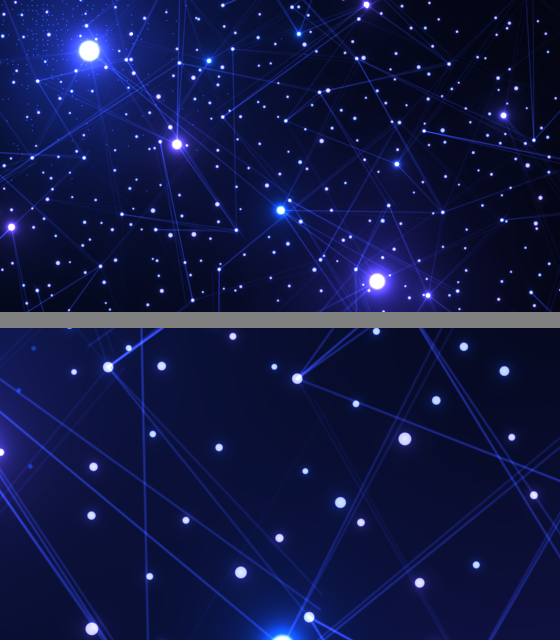
Top, the full canvas; bottom, a detail of the centre.
Reproduce this background procedurally as a WebGL 2 fragment shader.

```glsl
#version 300 es
precision highp float;
// A deep blue night sky: bright haloed stars, scattered small stars and dust,
// joined by a web of thin strands. Stars and web nodes come from jittered
// grids, strands are segment distances, and gradient noise varies the haze.

uniform vec2 u_resolution;
out vec4 fragColor;

// All lengths are in canvas heights.
const float NODE_CELL = 0.22;
const float STAR_CELL = 0.07;
const float DUST_CELL = 0.016;
const float STAR_SHARE = 0.72;
const float STAR_RADIUS = 0.0046;
const float LINE_WIDTH = 0.0018;
const float FAN_SPREAD = 0.05;
const float WEB_GAIN = 0.62;
const float RAY_GAIN = 0.5;

const vec3 SKY = vec3(0.008, 0.015, 0.055);
const vec3 BLUE_HAZE = vec3(0.06, 0.13, 0.42);
const vec3 VIOLET_HAZE = vec3(0.08, 0.07, 0.30);
const vec3 LINE_COLOR = vec3(0.20, 0.29, 1.0);
const vec3 AZURE = vec3(0.05, 0.32, 1.0);
const vec3 VIOLET = vec3(0.42, 0.29, 0.98);
const vec3 STAR_CORE = vec3(0.70, 0.70, 0.95);
const vec3 HOT_CORE = vec3(0.98, 0.95, 0.96);
const vec2 DUST_CENTER = vec2(0.13, 0.93);

// Bright stars: position, core radius, tint from azure (0) to violet (1).
const int BRIGHT_COUNT = 11;
const vec4 BRIGHT[BRIGHT_COUNT] = vec4[BRIGHT_COUNT](
  vec4(0.286, 0.837, 0.036, 0.60), vec4(1.209, 0.098, 0.027, 0.85),
  vec4(0.567, 0.537, 0.016, 0.95), vec4(0.900, 0.326, 0.014, 0.00),
  vec4(1.614, 0.630, 0.009, 0.70), vec4(0.037, 0.272, 0.011, 1.00),
  vec4(1.272, 0.474, 0.007, 0.35), vec4(0.670, 0.805, 0.007, 0.05),
  vec4(0.958, 0.891, 0.006, 0.05), vec4(1.174, 0.986, 0.008, 1.00),
  vec4(1.372, 0.053, 0.007, 0.80));

// Integer hash of a cell and a whole-number seed.
vec3 hash3(vec2 cell, float seed) {
  uvec3 v = uvec3(ivec3(vec3(cell, seed) + 512.0));
  v = v * 1664525u + 1013904223u;
  v.x += v.y * v.z; v.y += v.z * v.x; v.z += v.x * v.y;
  v ^= v >> 16u;
  v.x += v.y * v.z; v.y += v.z * v.x; v.z += v.x * v.y;
  return vec3(v >> 16u) / 65536.0;
}

float cornerRamp(vec2 cell, vec2 offset) {
  return dot(hash3(cell, 90.0).xy * 2.0 - 1.0, offset);
}

float gradientNoise(vec2 p) {
  vec2 c = floor(p), f = fract(p), e = vec2(1.0, 0.0);
  vec2 u = f * f * f * (f * (f * 6.0 - 15.0) + 10.0);
  return mix(mix(cornerRamp(c, f), cornerRamp(c + e, f - e), u.x),
             mix(cornerRamp(c + e.yx, f - e.yx), cornerRamp(c + 1.0, f - 1.0), u.x), u.y);
}

vec2 nodePosition(vec2 cell) {
  return (cell + 0.15 + 0.7 * hash3(cell, 1.0).xy) * NODE_CELL;
}

// Thin antialiased segment that fades towards its far end.
float strand(vec2 p, vec2 a, vec2 b, float pixel) {
  vec2 ab = b - a;
  float t = clamp(dot(p - a, ab) / max(dot(ab, ab), 1e-6), 0.0, 1.0);
  float w = max(LINE_WIDTH, pixel);
  float cover = 1.0 - smoothstep(0.0, 1.3 * w, length(p - a - ab * t));
  return cover * LINE_WIDTH / w * mix(1.0, 0.55, t);
}

// Two strands leaving one point and drifting apart.
float fan(vec2 p, vec2 a, vec2 b, vec2 drift, float pixel) {
  return strand(p, a, b, pixel) + 0.7 * strand(p, a, b + drift * FAN_SPREAD, pixel);
}

// Soft disc with a small halo.
vec3 smallStar(float d, float radius, vec3 tint, float pixel) {
  float core = 1.0 - smoothstep(radius - pixel, radius + pixel, d);
  return STAR_CORE * core + tint * 0.55 * exp(-d / radius);
}

vec3 webLight(vec2 p, float pixel) {
  vec2 home = floor(p / NODE_CELL);
  float light = 0.0;
  vec3 nodes = vec3(0.0);
  for (int y = -2; y <= 2; y++)
  for (int x = -2; x <= 0; x++) {
    vec2 cell = home + vec2(x, y);
    vec2 a = nodePosition(cell);
    nodes += smallStar(length(p - a), STAR_RADIUS * 1.2, LINE_COLOR, pixel);
    for (int k = 0; k < 2; k++) {
      vec3 h = hash3(cell, float(k) + 2.0);
      vec2 b = nodePosition(cell + floor(h.xy * vec2(3.0, 5.0)) - vec2(0.0, 2.0));
      light += h.z * fan(p, a, b, fract(h.yz * 17.0) - 0.5, pixel);
    }
  }
  // Rays from the bright stars to nearby nodes.
  for (int i = 0; i < BRIGHT_COUNT; i++)
  for (int k = 0; k < 4; k++) {
    vec2 a = BRIGHT[i].xy;
    vec3 h = hash3(vec2(i, k), 7.0);
    vec2 b = nodePosition(floor(a / NODE_CELL) + floor(h.xy * 5.0) - 2.0);
    light += RAY_GAIN * (0.4 + h.z) * fan(p, a, b, h.yz - 0.5, pixel);
  }
  // Main diagonal through the three dominant stars.
  light += fan(p, BRIGHT[0].xy, BRIGHT[3].xy, vec2(0.8), pixel);
  light += fan(p, BRIGHT[3].xy, BRIGHT[1].xy, vec2(0.9, 0.6), pixel);
  return LINE_COLOR * WEB_GAIN * light + nodes;
}

vec3 scatteredStars(vec2 p, float pixel) {
  vec3 sum = vec3(0.0);
  for (int y = -1; y <= 1; y++)
  for (int x = -1; x <= 1; x++) {
    vec2 cell = floor(p / STAR_CELL) + vec2(x, y);
    vec3 h = hash3(cell, 20.0), g = hash3(cell, 21.0);
    float radius = STAR_RADIUS * (0.6 + 0.4 * g.x + 0.7 * pow(g.y, 8.0));
    vec3 tint = mix(AZURE, VIOLET, g.z);
    sum += step(h.z, STAR_SHARE) * smallStar(length(p - (cell + h.xy) * STAR_CELL), radius, tint, pixel);
  }
  // Fine dust, densest in one corner.
  vec2 cell = floor(p / DUST_CELL);
  vec3 h = hash3(cell, 30.0);
  float d = length(p - (cell + 0.25 + 0.5 * h.xy) * DUST_CELL);
  float density = 0.9 * exp(-length(p - DUST_CENTER) / 0.14);
  return sum + AZURE * step(h.z, density) * 0.6 * (1.0 - smoothstep(0.0, 0.004, d));
}

vec3 brightStars(vec2 p, float pixel) {
  vec3 sum = vec3(0.0);
  for (int i = 0; i < BRIGHT_COUNT; i++) {
    float d = length(p - BRIGHT[i].xy), r = BRIGHT[i].z;
    vec3 tint = mix(AZURE, VIOLET, BRIGHT[i].w);
    float core = 1.0 - smoothstep(0.7 * r - pixel, r + pixel, d);
    sum += HOT_CORE * core + tint * (0.95 * exp(-max(d - r, 0.0) / (0.75 * r)) + 0.32 * exp(-d / (4.2 * r)));
  }
  return sum;
}

void main() {
  vec2 p = gl_FragCoord.xy / u_resolution.y;
  float pixel = 1.0 / u_resolution.y;
  float cloud = 1.0 + 0.35 * gradientNoise(p * 3.0) + 0.2 * gradientNoise(p * 7.0);
  vec3 color = SKY;
  color += BLUE_HAZE * cloud * exp(-length(p - BRIGHT[0].xy) / 0.42);
  color += VIOLET_HAZE * cloud * exp(-length(p - BRIGHT[1].xy) / 0.24);
  color += webLight(p, pixel) + scatteredStars(p, pixel) + brightStars(p, pixel);
  fragColor = vec4(min(color, 1.0), 1.0);
}
```
